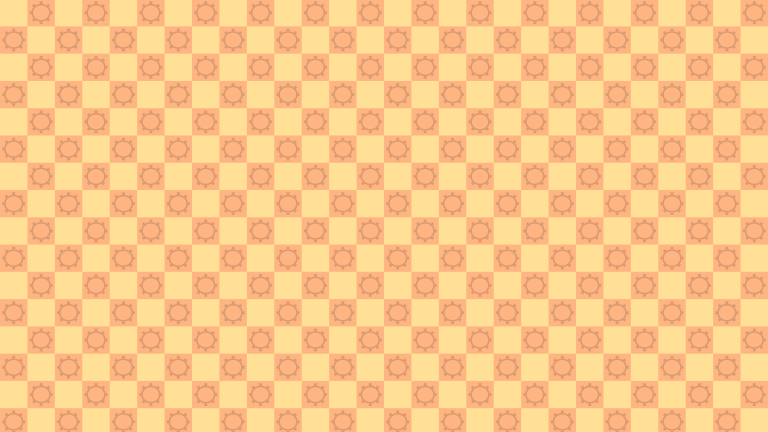
This pattern is drawn by a Shadertoy shader. Its source:

```glsl
const vec2 CELLS = vec2(28.0, 15.84);      // cells across and down the canvas
const vec2 SHIFT = vec2(0.0, 0.127);       // grid offset, in cells
const vec2 RING_RADII = vec2(0.325, 0.295);
const float RING_HALF_WIDTH = 0.03;
const float TEETH = 8.0;
const float TOOTH_CENTER = 0.365;          // distance from the gear centre
const vec2 TOOTH_HALF_SIZE = vec2(0.05, 0.052);
const vec3 CREAM = vec3(1.0, 0.88, 0.59);
const vec3 PEACH = vec3(1.0, 0.71, 0.51);
const vec3 BROWN = vec3(0.85, 0.61, 0.44);
const float TAU = 6.2831853;

float boxDistance(vec2 p, vec2 halfSize) {
    vec2 d = abs(p) - halfSize;
    return length(max(d, 0.0)) + min(max(d.x, d.y), 0.0);
}

// Smoothed checkerboard: 1 where column + row is even
float checker(vec2 grid, vec2 pixel) {
    vec2 edge = 0.5 - abs(mod(grid + 0.5, 2.0) - 1.0);
    vec2 side = clamp(2.0 * edge / pixel, -1.0, 1.0);
    return 0.5 + 0.5 * side.x * side.y;
}

// Oval ring with square teeth spaced evenly around it
float gearDistance(vec2 p) {
    float radius = length(p);
    float ringScale = 0.5 * (RING_RADII.x + RING_RADII.y);
    float ring = abs(length(p / RING_RADII) - 1.0) * ringScale - RING_HALF_WIDTH;

    float sector = TAU / TEETH;
    float angle = radius > 0.0 ? atan(p.y, p.x) : 0.0;
    angle = mod(angle + 0.5 * sector, sector) - 0.5 * sector;
    vec2 folded = radius * vec2(cos(angle), sin(angle));
    float tooth = boxDistance(folded - vec2(TOOTH_CENTER, 0.0), TOOTH_HALF_SIZE);
    return min(ring, tooth);
}

void mainImage(out vec4 fragColor, in vec2 fragCoord) {
    vec2 grid = fragCoord / iResolution.xy * CELLS + SHIFT;
    vec2 pixel = CELLS / iResolution.xy;

    float tile = checker(grid, pixel);
    float gear = clamp(0.5 - gearDistance(fract(grid) - 0.5) / pixel.y, 0.0, 1.0);

    vec3 color = mix(CREAM, PEACH, tile);
    color = mix(color, BROWN, gear * tile);
    fragColor = vec4(color, 1.0);
}
```
